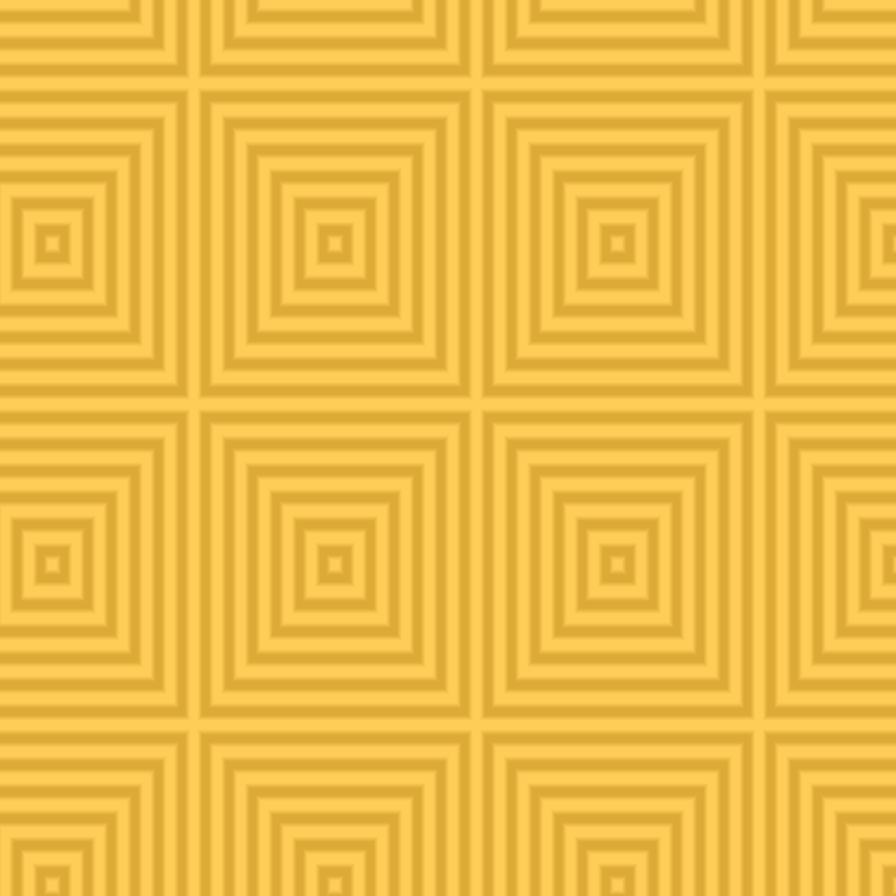
Reproduce this pattern procedurally as a WebGL 2 fragment shader.

```glsl
#version 300 es
precision highp float;

uniform vec2 u_resolution;
out vec4 fragColor;

const vec3 LIGHT_GOLD = vec3(0.995, 0.805, 0.345);
const vec3 DARK_GOLD = vec3(0.865, 0.665, 0.215);

const vec2 TILE_SIZE = vec2(0.3154, 0.358);
const vec2 TILE_CENTRE = vec2(0.374, 0.3698);
const float RING_COUNT = 6.0;
const float LINE_HALF_WIDTH = 0.235; // in ring spacings
const float EDGE_SOFTNESS = 0.14;    // in ring spacings

// Offset from the nearest tile centre, -1 to 1 on each axis
vec2 tileOffset(vec2 point, vec2 centre, vec2 size) {
    return 2.0 * fract((point - centre) / size + 0.5) - 1.0;
}

// Rectangular distance: 0 at the centre, 1 on the tile border
float boxDistance(vec2 offset) {
    vec2 a = abs(offset);
    return max(a.x, a.y);
}

// Coverage of a line running midway through each unit of distance
float ringMask(float distance, float halfWidth, float softness) {
    float fromLine = abs(fract(distance) - 0.5);
    return 1.0 - smoothstep(halfWidth - softness, halfWidth + softness, fromLine);
}

void main() {
    vec2 uv = gl_FragCoord.xy / u_resolution;
    vec2 offset = tileOffset(uv, TILE_CENTRE, TILE_SIZE);

    // Widen the edges when one pixel spans more than the soft border
    vec2 pixelSpan = RING_COUNT / (TILE_SIZE * u_resolution);
    float softness = max(EDGE_SOFTNESS, max(pixelSpan.x, pixelSpan.y));

    // Nested rectangles
    float rings = ringMask(RING_COUNT * boxDistance(offset), LINE_HALF_WIDTH, softness);
    fragColor = vec4(mix(LIGHT_GOLD, DARK_GOLD, rings), 1.0);
}
```
